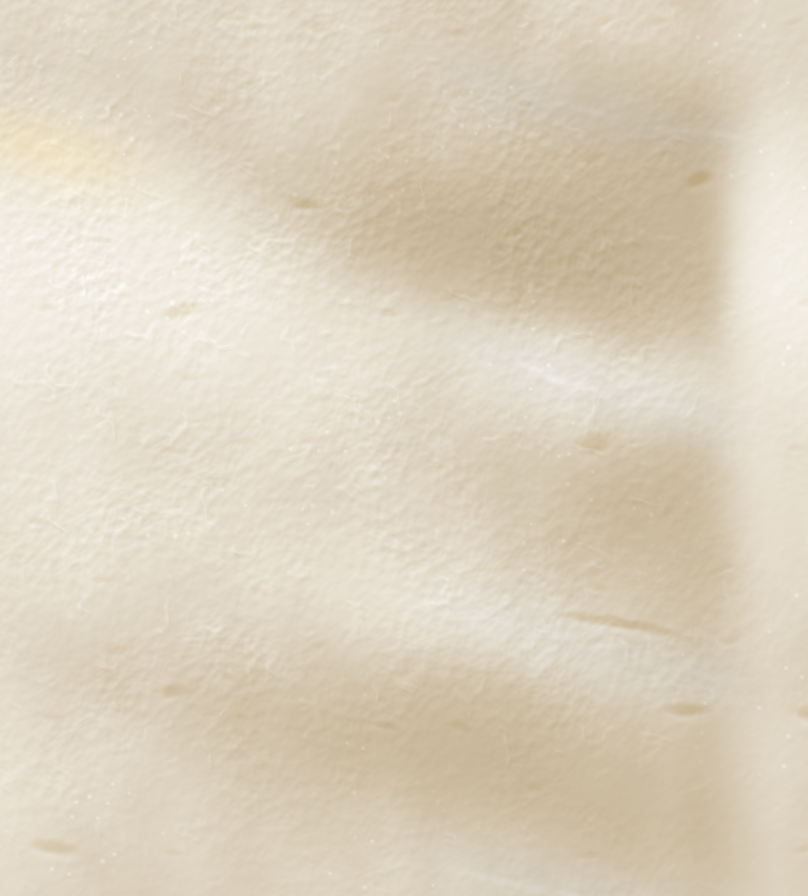
Reproduce this texture procedurally as a WebGL 1 fragment shader.

```glsl
precision highp float;
// Pale creamy crumb: soft slanted bands of light and tan shade, fine relief from
// embossed cellular noise, short bright curls, sparse oblong pits and specks.
// One tone value is built up and then mapped from tan to warm white.

uniform vec2 u_resolution;

#define TAN_SHADE vec3(0.77, 0.70, 0.58)
#define WARM_WHITE vec3(0.95, 0.93, 0.89)
#define YELLOW_TINT vec3(0.02, 0.0, -0.06)
#define COOL_TINT vec3(-0.012, 0.0, 0.02)
#define BAND_PERIOD 0.295
#define BAND_SLOPE 0.22
#define BAND_CENTRE 0.735
#define MEAN_TONE 0.49
#define GRAIN_SCALE 70.0
#define GRAIN_DEPTH 0.17
#define CURL_DEPTH 0.13
#define PIT_DEPTH 0.28

vec2 hash2(vec2 p) {
  vec3 q = fract(vec3(p.xyx) * vec3(0.1031, 0.1030, 0.0973));
  q += dot(q, q.yzx + 33.33);
  return fract((q.xx + q.yz) * q.zy);
}

vec2 rotate(vec2 v, float angle) {
  float c = cos(angle), s = sin(angle);
  return vec2(c * v.x + s * v.y, c * v.y - s * v.x);
}

// Soft elliptical patch, 1 at its centre, falling along the band slope
float patchAt(vec2 uv, vec2 centre, vec2 radius) {
  vec2 d = rotate(uv - centre, -BAND_SLOPE) / radius;
  return exp(-dot(d, d));
}

float layeredSines(vec2 p) {
  float sum = 0.0, weight = 0.5;
  for (int i = 0; i < 4; i++) {
    p = rotate(p, 1.1) * 1.7 + 2.3;
    sum += weight * sin(p.x + 1.3 * sin(p.y)) * cos(p.y * 0.8);
    weight *= 0.6;
  }
  return sum;
}

float cellDistance(vec2 p) {
  vec2 cell = floor(p), f = fract(p);
  float nearest = 2.0;
  for (int y = -1; y <= 1; y++) {
    for (int x = -1; x <= 1; x++) {
      vec2 o = vec2(float(x), float(y));
      vec2 d = o + hash2(cell + o) - f;
      nearest = min(nearest, dot(d, d));
    }
  }
  return sqrt(nearest);
}

// Small bumps lit from the upper left
float relief(vec2 p, float scale) {
  vec2 bend = vec2(layeredSines(p * 13.0), layeredSines(p * 13.0 + 5.0));
  vec2 q = rotate(p + 0.01 * bend, 0.7) * scale;
  q.x *= 0.8;
  vec2 stepToLight = vec2(0.04, 0.2);
  float slope = cellDistance(q - stepToLight) - cellDistance(q + stepToLight);
  return slope + slope * abs(slope);
}

// Broken thin lines along the level curves of a wavy field
float curls(vec2 p) {
  float level = layeredSines(p * vec2(24.0, 30.0) + 1.0);
  float broken = smoothstep(0.05, 0.45, layeredSines(p * 33.0 + 8.0));
  return broken * exp(-pow(abs(level) / 0.1, 2.0));
}

// Broad light and shade
float broadTone(vec2 uv) {
  float band = (uv.y + BAND_SLOPE * uv.x - BAND_CENTRE) / BAND_PERIOD;
  float tone = 0.58 - 0.22 * uv.x + 0.03 * cos(6.2832 * band);
  tone += 0.40 * patchAt(uv, vec2(0.05, 0.70), vec2(0.42, 0.13));
  tone += 0.20 * patchAt(uv, vec2(0.78, 0.58), vec2(0.20, 0.06));
  tone += 0.16 * patchAt(uv, vec2(0.58, 0.31), vec2(0.20, 0.06));
  tone += 0.14 * patchAt(uv, vec2(0.82, 0.97), vec2(0.20, 0.06));
  tone += 0.08 * patchAt(uv, vec2(0.15, 0.50), vec2(0.30, 0.20));
  tone -= 0.32 * patchAt(uv, vec2(0.60, 0.73), vec2(0.22, 0.07));
  tone -= 0.20 * patchAt(uv, vec2(0.83, 0.80), vec2(0.15, 0.11));
  tone -= 0.14 * patchAt(uv, vec2(0.84, 0.45), vec2(0.14, 0.08));
  tone -= 0.18 * patchAt(uv, vec2(0.62, 0.13), vec2(0.45, 0.08));
  return tone;
}

// Steeper in the middle tones, gently limited at both ends
float spreadTone(float tone) {
  float x = 2.9 * (tone - MEAN_TONE);
  return MEAN_TONE + 0.62 * x / sqrt(1.0 + x * x);
}

float pitMask(vec2 d, float angle, vec2 size) {
  return 1.0 - smoothstep(0.3, 1.3, length(rotate(d, angle) / size));
}

// Dark hollow with a lit lower lip
float pitTone(vec2 d, float angle, vec2 size) {
  float hollow = pitMask(d, angle, size);
  float lip = pitMask(d + vec2(0.0, size.y), angle, size);
  return 0.4 * lip * (1.0 - hollow) - hollow;
}

float scatteredPits(vec2 p, float scale, float share) {
  vec2 cell = floor(p * scale);
  vec2 place = hash2(cell + scale), kind = hash2(cell + 71.0 + scale);
  vec2 d = (fract(p * scale) - mix(vec2(0.35), vec2(0.65), place)) / scale;
  vec2 size = vec2(mix(0.10, 0.22, kind.y), mix(0.055, 0.08, place.x)) / scale;
  float angle = mix(-0.25, 0.4, place.y);
  return step(kind.x, share) * pitTone(d, angle, size);
}

void main() {
  vec2 uv = gl_FragCoord.xy / u_resolution;
  vec2 p = gl_FragCoord.xy / u_resolution.y;
  float mottle = layeredSines(p * 5.0);
  vec2 bent = uv + 0.025 * vec2(mottle, layeredSines(p * 4.0 + 9.0));

  // The right margin fades into the tone of the left edge
  float margin = smoothstep(0.85, 0.97, uv.x);
  float tone = mix(broadTone(bent), broadTone(bent - vec2(0.94, 0.0)), margin);
  tone = spreadTone(tone + 0.08 * mottle + 0.05 * layeredSines(p * vec2(17.0, 12.0)));

  // Fine relief, blurred near the right margin and along the bottom
  float sharpness = (1.0 - 0.6 * smoothstep(0.72, 0.95, uv.x)) * mix(0.5, 1.0, smoothstep(0.04, 0.3, uv.y));
  float patchy = clamp(0.9 + 0.7 * layeredSines(p * 11.0 + 4.0), 0.35, 1.4);
  float grain = 0.8 * relief(p, GRAIN_SCALE) + 0.6 * relief(p + 3.7, GRAIN_SCALE * 1.7);
  float curl = curls(p) - 0.6 * curls(p + vec2(-0.003, 0.005));
  tone += sharpness * (GRAIN_DEPTH * patchy * grain + CURL_DEPTH * curl);

  // Pits: few large, more small and faint, one long slit
  vec2 rough = p + 0.002 * vec2(layeredSines(p * 40.0), layeredSines(p * 40.0 + 7.0));
  float pits = 0.85 * scatteredPits(rough, 7.0, 0.16) + 0.4 * scatteredPits(rough + 0.3, 13.0, 0.25);
  pits += pitTone(rough - vec2(0.69, 0.305), -0.16, vec2(0.07, 0.007));
  tone += PIT_DEPTH * pits;

  // Tiny bright specks of varied size in loose groups
  vec2 speckGrid = rotate(p, 0.4) * 70.0;
  vec2 seed = hash2(floor(speckGrid) + 19.0), kind = hash2(floor(speckGrid) + 53.0);
  float speck = 1.0 - smoothstep(0.0, mix(0.2, 0.34, kind.y), length(fract(speckGrid) - 0.35 - 0.3 * seed));
  tone += 0.24 * speck * step(0.9, kind.x) * smoothstep(0.0, 0.4, layeredSines(p * 8.0 + 2.0));

  // Cool thin veins follow the bright bands on the right half
  float band = (bent.y + BAND_SLOPE * bent.x - BAND_CENTRE) / BAND_PERIOD;
  float offset = (fract(band + 0.5) - 0.5) * BAND_PERIOD;
  float reach = smoothstep(0.45, 0.65, uv.x) * (1.0 - margin);
  float vein = exp(-pow(abs(offset) / 0.005, 2.0)) * smoothstep(-0.1, 0.4, layeredSines(p * 11.0));
  tone += 0.14 * reach * vein;

  vec3 color = mix(TAN_SHADE, WARM_WHITE, clamp(tone, -0.15, 1.2));
  color += COOL_TINT * reach * exp(-pow(abs(offset) / 0.04, 2.0));
  color += YELLOW_TINT * patchAt(uv, vec2(0.06, 0.83), vec2(0.12, 0.04));
  color += 0.4 * YELLOW_TINT * clamp(-pits, 0.0, 1.0);
  gl_FragColor = vec4(color, 1.0);
}
```
